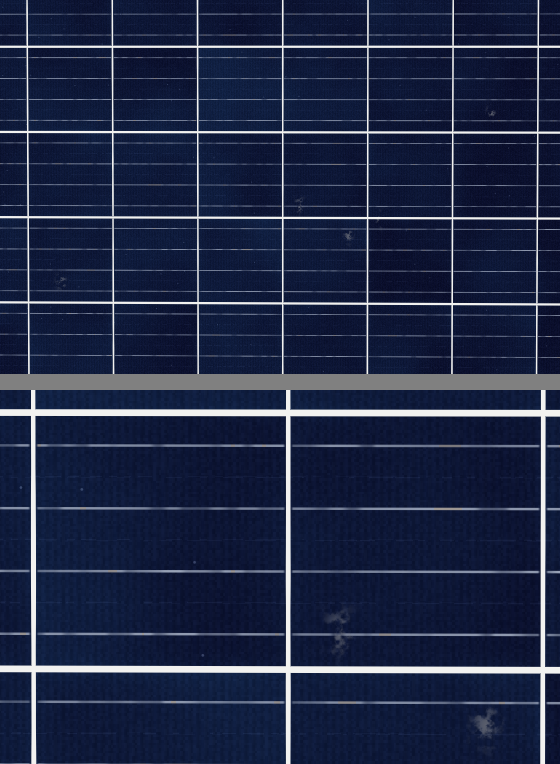
Top: the whole. Bottom: its middle third, enlarged.
Write a Shadertoy shader that draws this texture.

```glsl
float hash(vec2 p) {
    vec3 q = fract(vec3(p.xyx) * 0.1031);
    q += dot(q, q.yzx + 33.33);
    return fract((q.x + q.y) * q.z);
}

float noise(vec2 p) {
    vec2 i = floor(p), f = fract(p);
    f = f * f * (3.0 - 2.0 * f);
    return mix(mix(hash(i), hash(i + vec2(1, 0)), f.x),
               mix(hash(i + vec2(0, 1)), hash(i + vec2(1, 1)), f.x), f.y);
}

float fbm(vec2 p) {
    float sum = 0.0, amp = 0.5;
    for (int i = 0; i < 4; i++) {
        sum += amp * noise(p);
        p = p * 2.03 + 17.3;
        amp *= 0.5;
    }
    return sum / 0.9375;
}

// Antialiased coverage of a line at distance d from its centre
float stroke(float d, float halfWidth, float pixel) {
    return clamp(0.5 + (halfWidth - d) / pixel, 0.0, 1.0);
}

void mainImage(out vec4 fragColor, in vec2 fragCoord) {
    float pixel = 1.0 / iResolution.y;
    vec2 p = fragCoord * pixel;

    // Cell grid with a slight perspective spread
    vec2 pitch = vec2(mix(0.2262, 0.2279, p.y), mix(0.2278, 0.2297, p.x / 1.5));
    vec2 grid = (p - vec2(0.756, 0.875)) / pitch;
    vec2 cell = floor(grid), f = fract(grid);
    vec2 edge = min(f, 1.0 - f) * pitch;
    float id = hash(cell + 40.0);

    // Silicon: uneven blue, brighter at left centre and along cell edges
    vec2 glow = (p - vec2(0.25, 0.52)) * vec2(1.3, 2.0);
    float blue = 0.22 + 0.3 * (id - 0.5) + 0.9 * (fbm(p * 5.0 + id * 9.0) - 0.5);
    blue += 0.45 * exp(-dot(glow, glow) * 2.5) - 0.12 * smoothstep(0.8, 1.5, p.x);
    blue += 0.4 * exp(-min(edge.x, edge.y) * 110.0) * noise(p * 14.0);
    vec3 color = mix(vec3(0.04, 0.057, 0.17), vec3(0.07, 0.145, 0.285), clamp(blue, 0.0, 1.0));

    // Fine vertical fingers and grain
    color *= 1.0 + 0.07 * sin(f.x * 6.2832 * 32.0);
    color += (hash(floor(p * 420.0)) - 0.5) * vec3(0.022, 0.026, 0.035);

    // Four busbars per cell, worn and interrupted, short of the cell sides
    float bar = (1.0 - f.y - 0.128) / 0.245;
    float row = clamp(round(bar), 0.0, 3.0);
    float barDist = abs(bar - row) * 0.245 * pitch.y;
    float lane = row + cell.y * 7.0;
    float wear = noise(vec2(p.x * 75.0, lane * 3.7));
    float patchy = noise(vec2(p.x * 9.0, lane * 5.1 + 20.0));
    float strength = mix(0.55, 1.0, smoothstep(0.1, 0.6, wear)) * mix(0.65, 1.0, patchy);
    strength *= smoothstep(0.002, 0.005, edge.x);
    vec3 silver = mix(vec3(0.62, 0.66, 0.74), vec3(0.68, 0.65, 0.62), step(0.86, wear));
    color = mix(color, silver, stroke(barDist, 0.0011, pixel) * strength);

    // Faint dotted tracks midway between busbars
    float trackDist = abs(fract(bar) - 0.5) * 0.245 * pitch.y;
    float dots = step(0.45, noise(vec2(p.x * 160.0, lane)));
    float between = step(0.0, bar) * step(bar, 3.0);
    color += vec3(0.035, 0.04, 0.05) * stroke(trackDist, 0.0007, pixel) * dots * between;

    // Scattered dust specks
    vec2 dustCell = floor(p * 32.0);
    vec2 dustPos = 0.2 + 0.6 * vec2(hash(dustCell + 3.1), hash(dustCell + 8.7));
    float dustDist = length(fract(p * 32.0) - dustPos) / 32.0;
    float dust = step(0.95, hash(dustCell + 61.0));
    color += vec3(0.16, 0.17, 0.18) * dust * stroke(dustDist, 0.0012, pixel);

    // A few ragged smudges of dirt
    for (float i = 0.0; i < 5.0; i++) {
        vec2 spot = vec2(hash(vec2(i, 4.0)) * 1.5, hash(vec2(i, 9.0)) * 0.7);
        vec2 d = (p - spot) * vec2(1.2, 0.8);
        float dirt = exp(-dot(d, d) * 4500.0) * smoothstep(0.48, 0.75, fbm(p * 110.0));
        color = mix(color, vec3(0.48, 0.49, 0.52), dirt * 0.7);
    }

    // White gaps between cells, wider across than down
    float gaps = max(stroke(edge.x, 0.0021 + 0.0004 * (noise(p * 30.0) - 0.5), pixel),
                     stroke(edge.y, 0.0030, pixel));
    color = mix(color, vec3(0.95, 0.95, 0.94), gaps);

    fragColor = vec4(color, 1.0);
}
```
